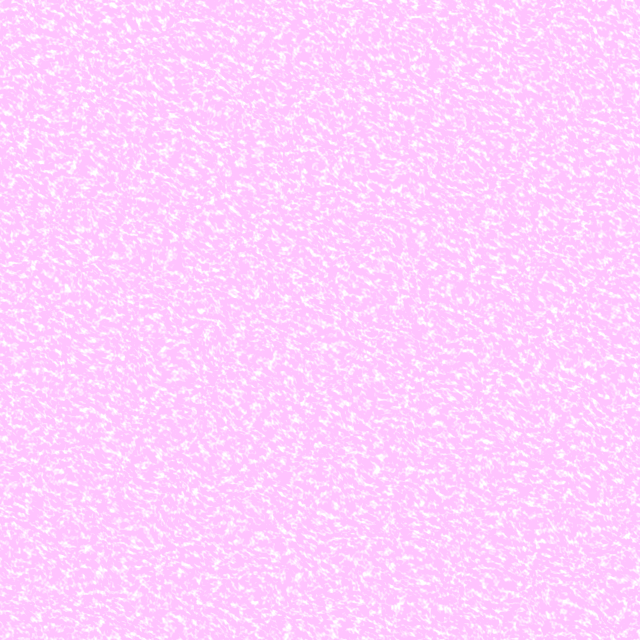
Reproduce this texture procedurally as a three.js fragment shader.

```glsl
// Pale pink paper with fine white flecks, like chalk over a rough grain.
// Octaves of gradient noise, stretched along a falling diagonal, are summed
// and normalised; the upper part of the sum fades from pink to white.

#define PINK          vec3(1.0, 0.765, 1.0)
#define WHITE         vec3(1.0, 1.0, 1.0)
#define GRAIN_ANGLE   -0.56   // direction of the streaks, radians
#define GRAIN_SCALE   114.0   // coarsest cells across the canvas
#define SCALE_STEP    1.55    // frequency ratio between octaves
#define STRETCH       1.85    // elongation of the coarsest octave
#define PERSISTENCE   0.8     // weight ratio between octaves
#define WARP_SCALE    16.0    // frequency of the bending of streaks
#define WARP_AMOUNT   0.009   // strength of the bending
#define COVER         0.11    // whiteness at the mean noise level
#define CONTRAST      0.40    // whiteness per standard deviation
#define NOISE_SIGMA   0.216   // standard deviation of gradientNoise

const int OCTAVES = 3;

varying vec2 vUv;

// Unit vector with a pseudo-random direction for each lattice point
vec2 latticeGradient(vec2 cell) {
  vec3 h = fract(cell.xyx * vec3(0.1031, 0.1030, 0.0973));
  h += dot(h, h.yzx + 33.33);
  float angle = 6.28318 * fract((h.x + h.y) * h.z);
  return vec2(cos(angle), sin(angle));
}

// Gradient noise with quintic blending, centred on zero
float gradientNoise(vec2 p) {
  vec2 cell = floor(p);
  vec2 f = p - cell;
  vec2 blend = f * f * f * (f * (f * 6.0 - 15.0) + 10.0);
  vec2 right = vec2(1.0, 0.0);
  vec2 up = vec2(0.0, 1.0);
  float a = dot(latticeGradient(cell), f);
  float b = dot(latticeGradient(cell + right), f - right);
  float c = dot(latticeGradient(cell + up), f - up);
  float d = dot(latticeGradient(cell + 1.0), f - 1.0);
  return mix(mix(a, b, blend.x), mix(c, d, blend.x), blend.y);
}

vec2 rotate(vec2 p, float angle) {
  float c = cos(angle);
  float s = sin(angle);
  return vec2(c * p.x - s * p.y, s * p.x + c * p.y);
}

// Sum of streaky octaves, scaled to unit standard deviation
float paperGrain(vec2 p) {
  float sum = 0.0;
  float energy = 0.0;
  float weight = 1.0;
  float scale = GRAIN_SCALE;
  float stretch = STRETCH;
  for (int i = 0; i < OCTAVES; i++) {
    // A small turn per octave keeps the lattices from lining up
    float turn = 0.18 * (float(i) - 1.0);
    vec2 q = rotate(p, turn - GRAIN_ANGLE) * scale;
    q.x /= stretch;
    sum += weight * gradientNoise(q + 57.3 * float(i) + 200.0);
    energy += weight * weight;
    weight *= PERSISTENCE;
    scale *= SCALE_STEP;
    stretch = mix(1.0, stretch, 0.5);
  }
  return sum / (NOISE_SIGMA * sqrt(energy));
}

void main() {
  // Bend the streaks a little
  vec2 w = vUv * WARP_SCALE;
  vec2 warp = vec2(gradientNoise(w + 11.7), gradientNoise(w + 83.2));
  float grain = paperGrain(vUv + WARP_AMOUNT * warp);

  // Flat pink below, soft ramp to white above
  float whiteness = clamp(COVER + CONTRAST * grain, 0.0, 1.0);
  gl_FragColor = vec4(mix(PINK, WHITE, whiteness), 1.0);
}
```
